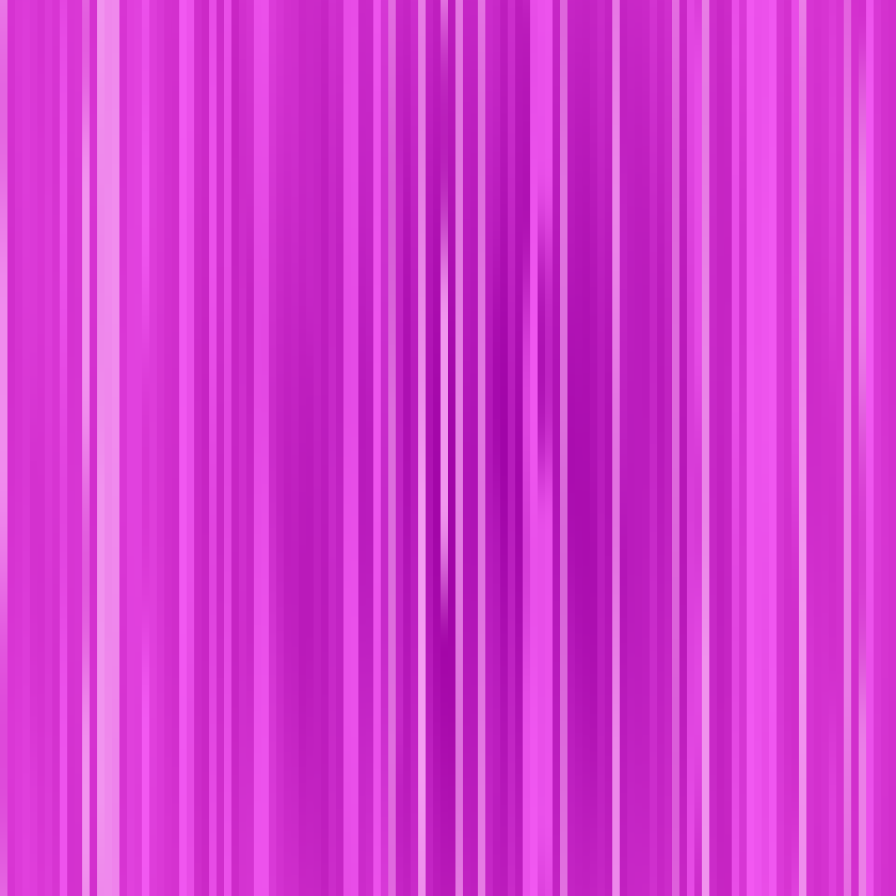
Write a three.js fragment shader that draws this pattern.

```glsl
varying vec2 vUv;

const float COLUMNS = 120.0;
const vec3 DEEP = vec3(0.62, 0.01, 0.65);
const vec3 RIM = vec3(0.83, 0.19, 0.81);
const vec3 BRIGHT = vec3(0.95, 0.35, 0.95);
const vec3 PALE = vec3(0.96, 0.62, 0.95);
const vec2 SHADE_CENTER = vec2(0.55, 0.48);
const vec2 SHADE_SCALE = vec2(1.0, 0.42);
const float SHADE_RADIUS = 0.43;
const float FAINT_STRENGTH = 0.38;
const float WIDE_SHARE = 0.08;
const float BRIGHT_SHARE = 0.12;
const float PALE_SHARE = 0.11;
const float FADING_SHARE = 0.3;
const float FADE_FREQUENCY = 1.6;

float hash(float n, float seed) {
  return fract(sin(n * 12.9898 + seed * 78.233) * 43758.55);
}

// One-dimensional gradient noise, about -0.5 to 0.5
float gradientNoise(float x, float seed) {
  float cell = floor(x);
  float f = x - cell;
  float a = (hash(cell, seed) * 2.0 - 1.0) * f;
  float b = (hash(cell + 1.0, seed) * 2.0 - 1.0) * (f - 1.0);
  return mix(a, b, f * f * f * (f * (f * 6.0 - 15.0) + 10.0));
}

// Strength of a stripe along its height; some dissolve part way
float stripeFade(float id, float y) {
  float n = gradientNoise(y * FADE_FREQUENCY + hash(id, 1.0) * 9.0, id + 3.0);
  float dissolve = smoothstep(-0.16, 0.06, n);
  float fading = step(1.0 - FADING_SHARE, hash(id, 2.0));
  return mix(clamp(0.88 + 0.7 * n, 0.0, 1.0), dissolve, fading);
}

vec3 columnColor(float id, float y) {
  // Dark centre, lighter sides
  vec2 center = vec2((id + 0.5) / COLUMNS, y);
  float d = length((center - SHADE_CENTER) * SHADE_SCALE);
  vec3 color = mix(DEEP, RIM, smoothstep(-0.06, SHADE_RADIUS, d));

  // Soft broad glow and faint stripes
  float glow = gradientNoise(id * 0.09, 7.0) + 0.5 * gradientNoise(y * 2.0 + id * 0.15, 8.0);
  color += 0.09 * glow;
  float fade = stripeFade(id, y);
  float faint = hash(id, 4.0);
  color = mix(color, BRIGHT, FAINT_STRENGTH * faint * faint * fade);

  // Bands two columns wide
  float pair = floor(id * 0.5);
  float wide = step(hash(pair, 5.0), WIDE_SHARE);
  color = mix(color, BRIGHT, wide * 0.85 * stripeFade(pair + 200.0, y));

  // Narrow bright and pale stripes
  float kind = hash(id, 6.0);
  float pale = step(kind, PALE_SHARE);
  float bright = step(kind, PALE_SHARE + BRIGHT_SHARE) - pale;
  float strength = mix(0.6, 1.0, hash(id, 9.0)) * fade;
  color = mix(color, BRIGHT, bright * strength);
  return mix(color, PALE, pale * strength);
}

void main() {
  // Blend the two columns beside the nearest edge
  float x = vUv.x * COLUMNS;
  float edge = floor(x + 0.5);
  float side = clamp((x - edge) / max(fwidth(x), 0.0001) + 0.5, 0.0, 1.0);
  vec3 color = mix(columnColor(edge - 1.0, vUv.y), columnColor(edge, vUv.y), side);
  gl_FragColor = vec4(color, 1.0);
}
```
